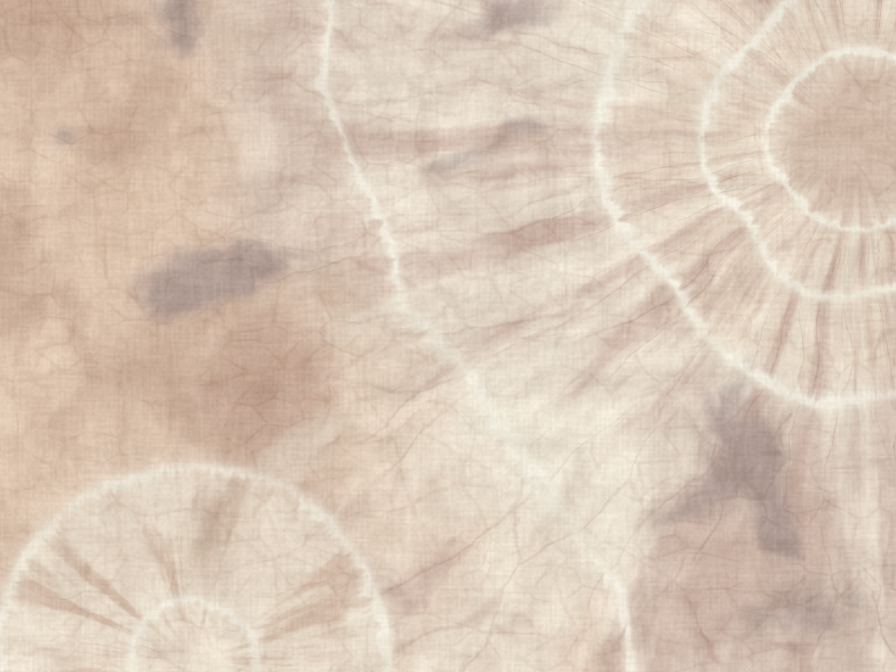
Write a Shadertoy shader that draws this texture.

```glsl
// Tie-dyed cloth: feathered resist rings, radial folds and mauve stains on cream
const vec3 CREAM = vec3(0.91, 0.87, 0.805), TAN = vec3(0.79, 0.68, 0.6);
const vec3 ROSE = vec3(0.82, 0.74, 0.685), PEACH = vec3(0.87, 0.775, 0.69);
const vec3 MAUVE = vec3(0.65, 0.575, 0.555), RESIST = vec3(0.935, 0.915, 0.86);

vec2 hash2(vec2 p) {
    vec3 q = fract(p.xyx * vec3(0.1031, 0.103, 0.0973));
    q += dot(q, q.yzx + 33.33);
    return fract((q.xx + q.yz) * q.zy);
}
float noise(vec2 p) {
    vec2 i = floor(p), f = fract(p);
    f = f * f * (3.0 - 2.0 * f);
    return mix(mix(hash2(i).x, hash2(i + vec2(1, 0)).x, f.x),
               mix(hash2(i + vec2(0, 1)).x, hash2(i + 1.0).x, f.x), f.y);
}
// x: smooth fractal noise, y: sharp-crested fractal noise
vec2 fractal(vec2 p) {
    vec2 sum = vec2(0);
    float amp = 0.5;
    for (int i = 0; i < 5; i++) {
        float n = noise(p);
        sum += amp * vec2(n, 1.0 - abs(2.0 * n - 1.0));
        p = mat2(1.6, 1.2, -1.2, 1.6) * p + 7.3;
        amp *= 0.5;
    }
    return sum;
}
// Crumple lines along the borders of scattered cells
float crumple(vec2 p, float width) {
    vec2 cell = floor(p);
    float near = 9.0, next = 9.0;
    for (int k = 0; k < 9; k++) {
        vec2 c = cell + vec2(k % 3 - 1, k / 3 - 1);
        float d = length(c + hash2(c) - p);
        next = min(next, max(near, d));
        near = min(near, d);
    }
    return (1.0 - smoothstep(0.0, width, next - near)) * smoothstep(0.3, 0.7, noise(p * 1.3 + 40.0));
}
float bump(float x, float center, float width) {
    float t = (x - center) / width;
    return exp(-t * t);
}
// Soft tilted ellipse
float stain(vec2 p, vec2 center, vec2 size, float tilt) {
    float c = cos(tilt), s = sin(tilt);
    vec2 q = mat2(c, -s, s, c) * (p - center) / size;
    return exp(-dot(q, q));
}
// Broken pale line with threads running across it
float resist(float d, float along, float width) {
    float thread = 0.6 * noise(vec2(along * 95.0, d * 25.0)) + 0.4 * noise(vec2(along * 230.0, d * 40.0));
    float strength = 0.5 + 0.6 * noise(vec2(along * 14.0, 3.0));
    float core = bump(d + 1.3 * width * (thread - 0.5), 0.0, width * (0.3 + 0.8 * thread));
    float fringe = exp(-abs(d) / (width * (0.5 + 5.0 * thread * thread)));
    return min(1.0, strength * (0.75 * core + 0.6 * fringe));
}
// Signed distance to the long fold; positive on the right
float longFold(vec2 p) {
    vec2 path[9] = vec2[9](vec2(0.497, 1.05), vec2(0.481, 0.87), vec2(0.538, 0.74), vec2(0.582, 0.627),
        vec2(0.599, 0.549), vec2(0.694, 0.444), vec2(0.851, 0.21), vec2(0.929, 0.115), vec2(0.94, -0.05));
    float d = 9.0, side = 1.0;
    for (int i = 0; i < 8; i++) {
        vec2 a = path[i], ab = path[i + 1] - a;
        d = min(d, length(p - a - ab * clamp(dot(p - a, ab) / dot(ab, ab), 0.0, 1.0)));
        if (p.y <= a.y && p.y > a.y + ab.y) side = sign(p.x - a.x - ab.x * (p.y - a.y) / ab.y);
    }
    return d * side;
}
// Ragged mauve dye: center and size of each patch
float mauveDye(vec2 p) {
    vec4 patches[8] = vec4[8](vec4(0.34, 0.585, 0.14, 0.065), vec4(1.1, 0.34, 0.08, 0.09),
        vec4(1.15, 0.22, 0.04, 0.06), vec4(0.99, 0.25, 0.07, 0.035), vec4(0.75, 0.97, 0.11, 0.045),
        vec4(0.73, 0.775, 0.11, 0.026), vec4(0.27, 0.96, 0.1, 0.06), vec4(1.18, 0.08, 0.14, 0.06));
    float sum = 0.0;
    for (int i = 0; i < 8; i++)
        sum += (i < 3 ? 1.0 : 0.65) * stain(p, patches[i].xy, patches[i].zw, 0.3);
    return smoothstep(0.2, 0.85, sum * (0.15 + 1.7 * fractal(p * 18.0).x));
}
void mainImage(out vec4 fragColor, in vec2 fragCoord) {
    vec2 p = fragCoord / iResolution.y;
    vec2 wobble = vec2(fractal(p * 9.0).x, fractal(p * 9.0 + 31.0).x) - 0.48;
    vec2 w = p + 0.09 * wobble, e = p + 0.018 * wobble;
    // Polar frames of the two tied centers
    vec2 upper = vec2(1.276, 0.795) - e, lower = e - vec2(0.286, 0.015);
    float r1 = length(upper), a1 = atan(upper.y, upper.x);
    float r2 = length(lower), a2 = atan(lower.x, lower.y);
    float fold = longFold(e), disc = 1.0 - smoothstep(0.26, 0.32, r2);
    // Broad dye fields
    vec3 col = mix(TAN, PEACH, smoothstep(0.36, 0.66, fractal(w * 5.0).x));
    col = mix(col, mix(ROSE, CREAM, 0.45), 0.8 * smoothstep(0.27, 0.42, w.x) * smoothstep(0.45, 0.7, w.y));
    col = mix(col, mix(PEACH, CREAM, 0.5), smoothstep(0.42, 0.6, w.x) * (1.0 - smoothstep(0.45, 0.62, w.y)));
    col = mix(col, mix(ROSE, CREAM, 0.75), smoothstep(-0.06, 0.05, fold));
    col = mix(col, ROSE, 0.85 * smoothstep(0.9, 1.05, w.x) * (1.0 - smoothstep(0.36, 0.48, w.y)));
    col = mix(col, mix(PEACH, CREAM, 0.4), 0.8 * (1.0 - smoothstep(0.34, 0.4, r1)));
    col = mix(col, mix(TAN, ROSE, 0.5), 0.85 * (1.0 - smoothstep(0.07, 0.14, r1)));
    col = mix(col, mix(PEACH, CREAM, 0.75), disc);
    col = mix(col, CREAM, 0.8 * stain(w, vec2(0.82, 0.37), vec2(0.22, 0.1), -0.6));
    // Radial folds
    float reach = smoothstep(0.03, 0.2, r1) * smoothstep(0.22, 0.5, p.x) * (1.0 - disc);
    float pleat = fractal(vec2(a1 * 10.0, r1 * 3.0)).x;
    col = mix(col, vec3(0.79, 0.69, 0.635), 0.75 * reach * smoothstep(0.47, 0.68, pleat));
    col = mix(col, CREAM, 0.6 * reach * smoothstep(0.48, 0.3, pleat));
    col += vec3(0.08, 0.1, 0.1) * reach * (fractal(vec2(a1 * 26.0, r1 * 10.0)).x - 0.48);
    col -= vec3(0.045, 0.06, 0.06) * reach * crumple(vec2(a1 * 9.0, r1 * 4.0) + 0.5 * wobble, 0.08);
    float spoke = fractal(vec2(a2 * 7.0 + 20.0, r2 * 6.0)).x;
    col = mix(col, TAN, 0.65 * disc * smoothstep(0.02, 0.1, r2) * smoothstep(0.47, 0.7, spoke));
    col = mix(col, TAN * 0.94, 0.7 * stain(w, vec2(0.33, 0.22), vec2(0.03, 0.09), -0.2));
    // Brown and mauve stains
    col = mix(col, vec3(0.72, 0.595, 0.53), 0.75 * stain(w, vec2(0.38, 0.42), vec2(0.1, 0.08), -0.5));
    col = mix(col, MAUVE, 0.75 * mauveDye(w) + 0.6 * stain(e, vec2(0.097, 0.796), vec2(0.018, 0.013), 0.0));
    // Resist rings
    float dip = bump(a1, 0.65, 0.28), rise = bump(a1, -0.75, 0.35), corner = bump(a1, 1.35, 0.22);
    float rings = resist(r1 - 0.132 * (1.0 - 0.05 * (dip + rise)), a1 * 0.13, 0.008);
    rings = max(rings, resist(r1 - 0.231 * (1.0 - 0.11 * dip - 0.09 * rise + 0.05 * corner), a1 * 0.23, 0.011));
    rings = max(rings, resist(r1 - 0.385 * (1.0 - 0.09 * dip + 0.035 * corner), a1 * 0.38, 0.013));
    rings = max(rings, 0.85 * resist(fold, a1 * 0.7, 0.009 + 0.015 * bump(p.y, 0.36, 0.16)));
    rings = max(rings, 0.8 * resist(r2 - 0.29, a2 * 0.29 + 5.0, 0.013));
    rings = max(rings, 0.85 * resist(r2 - 0.094, a2 * 0.09 + 9.0, 0.009));
    col = mix(col, RESIST, rings);
    // Crumples, wrinkled mottling and weave
    float lines = crumple(e * 12.0 + 0.4 * wobble, 0.1) + crumple(e * vec2(17, 25), 0.14);
    col -= vec3(0.025, 0.033, 0.035) * lines * (1.0 - rings);
    col -= vec3(0.1, 0.12, 0.12) * (fractal(w * 13.0).y - 0.62);
    col += 0.03 * (noise(p * vec2(300, 30)) + noise(p * vec2(30, 300)) + noise(p * 260.0) - 1.5);
    fragColor = vec4(clamp(col, 0.0, 1.0), 1.0);
}
```
